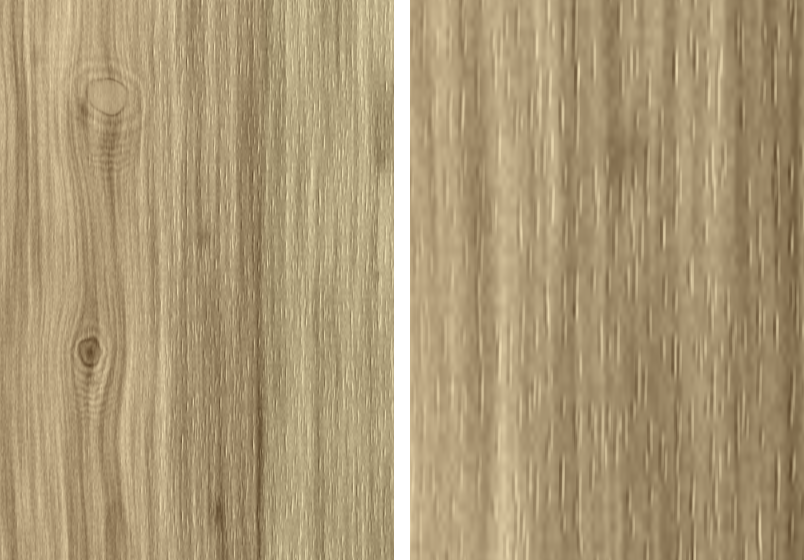
Left: the whole. Right: its middle third, enlarged.
Reproduce this texture procedurally as a Shadertoy shader.

```glsl
// Pale brown wood board: long vertical grain bent around two knots on the left,
// a dark seam right of the middle and short light pores. Stretched value noise
// in a warped grain coordinate gives one tone, which is mapped to a wood ramp.

float hash(vec2 p) {
    return fract(sin(dot(p, vec2(127.1, 311.7))) * 43758.545);
}

float noise(vec2 p) {
    vec2 i = floor(p), f = fract(p);
    f = f * f * (3.0 - 2.0 * f);
    return mix(mix(hash(i), hash(i + vec2(1, 0)), f.x),
               mix(hash(i + vec2(0, 1)), hash(i + vec2(1, 1)), f.x), f.y);
}

// Noise centred on zero
float grain(vec2 p) { return noise(p) - 0.5; }

// Soft elliptical blob, 1 in the centre
float blob(vec2 p, vec2 centre, vec2 size) {
    vec2 d = (p - centre) / size;
    return exp(-dot(d, d));
}

// Sideways push that makes the grain flow around a knot
float bend(vec2 p, vec2 centre, vec2 size) {
    return 0.8 * (p.x - centre.x) * blob(p, centre, size);
}

// Arched ripples below a knot
float ripples(vec2 p, vec2 centre) {
    vec2 d = p - centre;
    float wave = sin(480.0 * (d.y - 9.0 * d.x * d.x) + 5.0 * noise(p * vec2(90, 40)));
    return wave * blob(p, centre, vec2(0.035, 0.04));
}

// Short slanted pores: light dash with a dark side
float pores(vec2 p, float blur) {
    float tone = 0.0;
    for (int layer = 0; layer < 3; layer++) {
        float k = float(layer);
        vec2 q = p * vec2(85.0 + 17.0 * k, 17.0 + 6.0 * k) + 7.3 * k;
        float column = floor(q.x);
        q.y += 9.0 * hash(vec2(column, k));
        vec2 cell = vec2(column, floor(q.y)), f = fract(q) - 0.5;
        float seed = hash(cell + 31.0 * k);
        float x = (f.x - 0.35 * (seed - 0.5) - 0.2 * f.y * (hash(cell + 5.0) - 0.3)) / (85.0 + 17.0 * k);
        float ends = 1.0 - smoothstep(0.18, 0.45, abs(f.y) + 0.2 * hash(cell + 9.0));
        float light = 1.0 - smoothstep(0.0003, 0.0005 + blur, abs(x));
        float dark = 1.0 - smoothstep(0.0004, 0.0006 + blur, abs(x + 0.0019));
        tone += step(0.45, hash(cell + 17.0)) * ends * (0.4 * light - 0.26 * dark);
    }
    return tone;
}

void mainImage(out vec4 fragColor, in vec2 fragCoord) {
    vec2 p = fragCoord / iResolution.y;
    p.x *= 0.7031 * iResolution.y / iResolution.x;
    float blur = 1.0 / iResolution.y;
    float left = 1.0 - smoothstep(0.2, 0.34, p.x);
    float right = smoothstep(0.455, 0.485, p.x);

    // Grain coordinate
    vec2 upperKnot = vec2(0.178, 0.805), lowerKnot = vec2(0.16, 0.372);
    float x = p.x - bend(p, upperKnot, vec2(0.06, 0.1)) - bend(p, lowerKnot, vec2(0.05, 0.085));
    x += (0.006 + 0.03 * left) * grain(p * vec2(5, 4)) + 0.004 * grain(p * vec2(14, 11));
    vec2 g = vec2(x, p.y);

    // Broad zones of the board
    float tone = 0.6 + 0.1 * right;
    tone += 0.2 * blob(p, vec2(0.09, 0.25), vec2(0.06, 0.4));
    tone += 0.2 * blob(p, vec2(0.09, 0.92), vec2(0.05, 0.12));
    tone += 0.12 * (1.0 - smoothstep(0.0, 0.04, p.x));
    tone -= 0.14 * smoothstep(0.22, 0.4, p.x) * (1.0 - right);

    // Grain from wide bands to fine fibres
    tone += 0.34 * grain(g * vec2(15, 0.9));
    tone += 0.38 * grain(g * vec2(48, 1.6) + 3.0);
    tone += 0.42 * grain(g * vec2(115, 3) + 8.0);
    tone += 0.42 * grain(g * vec2(270, 9) + 15.0);
    tone += 0.24 * grain(p * vec2(420, 170));
    float lateWood = 0.5 + 0.5 * sin(260.0 * x + 9.0 * noise(g * vec2(22, 1.3)));
    tone -= 0.24 * pow(lateWood, 5.0) * (0.35 + 0.65 * left) * noise(g * vec2(30, 4));
    tone += pores(p, blur) * mix(1.0, 0.35, left);

    // Upper knot: pale almond, brown rim and dark root
    vec2 d = p - vec2(0.192, 0.828);
    d = mat2(0.88, 0.47, -0.47, 0.88) * d;
    float r = length(d / vec2(0.037, 0.029)) + 0.25 * grain(p * 45.0);
    float inside = 1.0 - smoothstep(0.85, 1.05, r);
    tone = mix(tone, 0.76 + 0.5 * (tone - 0.6) + 4.0 * d.x, 0.75 * inside);
    tone -= 0.26 * exp(-pow((r - 1.05) / 0.1, 2.0));
    tone -= 0.12 * sin(9.0 * r) * exp(-pow((r - 1.7) / 0.7, 2.0));
    tone -= 0.45 * blob(p, vec2(0.148, 0.8), vec2(0.013, 0.022));
    tone -= 0.14 * blob(p, vec2(0.19, 0.745), vec2(0.05, 0.045));
    tone += 0.13 * ripples(p, vec2(0.195, 0.715));

    // Lower knot: dark eye with rings
    r = length((p - lowerKnot) / vec2(0.018, 0.024)) + 0.35 * grain(p * 70.0);
    tone -= 0.2 * (1.0 - smoothstep(0.8, 1.3, r)) + 0.45 * exp(-r * r * 5.0);
    tone -= 0.3 * exp(-pow((r - 1.0) / 0.18, 2.0));
    tone -= 0.14 * sin(8.0 * r) * exp(-pow((r - 1.4) / 1.0, 2.0));
    tone += 0.13 * ripples(p, vec2(0.163, 0.285));

    // Arch at the foot of the board
    float arch = 0.115 - p.y - 90.0 * pow(p.x - 0.21, 2.0) + 0.02 * grain(p * 30.0);
    tone -= 0.22 * smoothstep(0.0, 0.012, arch) * exp(-14.0 * max(arch, 0.0));

    // Small dark flecks: centre and width
    vec3 flecks[6] = vec3[6](vec3(0.065, 0.9, 0.007), vec3(0.365, 0.577, 0.01), vec3(0.387, 0.082, 0.01),
        vec3(0.163, 0.325, 0.009), vec3(0.682, 0.715, 0.011), vec3(0.677, 0.51, 0.005));
    for (int i = 0; i < 6; i++)
        tone -= 0.42 * blob(p, flecks[i].xy, flecks[i].z * vec2(1, 2.2)) * (0.6 + 0.8 * noise(g * vec2(200, 20)));

    // Seam and shaded right edge
    float seam = p.x - 0.464 - 0.014 * smoothstep(0.5, 1.0, p.y) - 0.008 * grain(vec2(1, 5) * p);
    float depth = mix(0.5, 0.28, smoothstep(0.1, 0.7, p.y)) * (0.6 + 0.8 * noise(vec2(3.0, p.y * 9.0)));
    tone -= depth * exp(-pow(seam / 0.005, 2.0)) + 0.12 * exp(-abs(seam) / 0.02);
    tone -= 0.32 * blob(p, vec2(0.695, 0.8), vec2(0.028, 0.12)) * (0.5 + noise(g * vec2(80, 4)));
    tone -= 0.22 * blob(p, vec2(0.0, 0.08), vec2(0.014, 0.08));

    // Wood ramp, a little greener on the right
    vec3 colour = mix(vec3(0.52, 0.44, 0.315), vec3(0.82, 0.75, 0.6), clamp(tone, -0.5, 1.3));
    colour += vec3(-0.008, 0.006, 0.0) * right + vec3(0.008, -0.002, -0.006) * left;
    fragColor = vec4(colour, 1.0);
}
```
